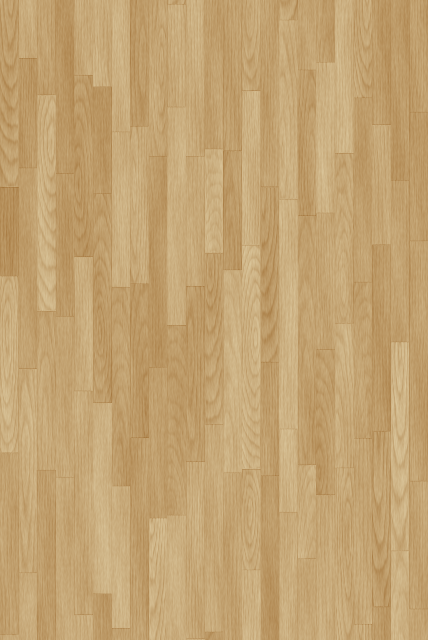
Give the GLSL for this texture, as a Shadertoy shader.

```glsl
const float PLANK_COLUMNS = 23.0;
const float PLANK_LENGTH = 0.40;
const vec3 ASH_MEAN = vec3(0.768, 0.645, 0.454);
const vec3 TONE_AXIS = vec3(0.080, 0.118, 0.140);

float hash(vec2 p) {
    vec3 q = fract(p.xyx * vec3(0.1031, 0.1030, 0.0973));
    q += dot(q, q.yzx + 33.33);
    return fract((q.x + q.y) * q.z);
}

vec2 hash2(vec2 p) {
    return vec2(hash(p), hash(p + 71.7));
}

// Distance to the nearest scattered point
float cellular(vec2 p) {
    vec2 cell = floor(p);
    float nearest = 2.0;
    for (int j = -1; j <= 1; j++)
        for (int i = -1; i <= 1; i++) {
            vec2 c = cell + vec2(i, j);
            nearest = min(nearest, length(c + hash2(c) - p));
        }
    return nearest;
}

// Layered sines, roughly -1 to 1
float waves(vec2 p, float phase) {
    float sum = 0.0, amp = 0.5;
    for (int i = 0; i < 4; i++) {
        sum += amp * sin(p.x + phase + 1.7 * sin(p.y + phase * 1.3));
        p = p * 1.83 + vec2(0.6 * p.y, 1.1);
        phase += 2.4;
        amp *= 0.6;
    }
    return sum;
}

// Height of the staggered end joint below plank number i
float jointHeight(float column, float i) {
    float jitter = 0.55 * (hash(vec2(column, i) + 17.0) - 0.5);
    return (i + jitter - hash(vec2(column, 5.0))) * PLANK_LENGTH;
}

// Returns plank number, lower joint and upper joint
vec3 findPlank(float column, float y) {
    float i = floor(y / PLANK_LENGTH + hash(vec2(column, 5.0)));
    if (y < jointHeight(column, i)) i -= 1.0;
    else if (y >= jointHeight(column, i + 1.0)) i += 1.0;
    return vec3(i, jointHeight(column, i), jointHeight(column, i + 1.0));
}

// Growth rings: arches when the pith lies in the plank, else near-straight lines
float growthRings(vec2 p, vec2 id, float width) {
    vec2 r = hash2(id + 31.0);
    vec2 s = hash2(id + 57.0);
    float arched = step(hash(id + 83.0), 0.48);
    float side = sign(r.x - 0.5);
    float pithX = width * mix(side * (0.9 + 2.0 * s.x), 0.7 * (r.x - 0.5), arched);
    float taper = mix(0.05, 0.07 + 0.14 * s.x, arched);
    vec2 d = vec2(p.x - pithX, taper * (p.y - 0.6 * (r.y - 0.5)));
    float bend = 0.0034 * waves(vec2(p.y * 12.0, p.x * 32.0), 40.0 * s.y);
    float spacing = mix(0.0056, 0.0090, s.y);
    float ring = (length(d) + bend) / spacing;
    float visible = 1.0 - smoothstep(0.45, 1.0, fwidth(ring));
    float line = 0.5 + 0.5 * sin(6.2832 * ring + 0.7 * sin(6.2832 * ring));
    float strength = mix(0.34, 0.60, arched) * (0.45 + 0.8 * r.y);
    return (0.375 - line * line) * strength * visible;
}

// Short pores and fine fibre running along the plank
float fibres(vec2 p, vec2 id) {
    vec2 shift = 50.0 * hash2(id + 11.0);
    float pores = cellular(p * vec2(270.0, 24.0) + shift) - 0.48;
    float fine = cellular(p * vec2(430.0, 75.0) + shift.yx) - 0.48;
    return 0.34 * pores + 0.42 * fine;
}

// Slow shade changes: bands along the plank and drifting patches
float figure(vec2 p, vec2 id) {
    float phase = 50.0 * hash(id + 23.0);
    float bands = waves(vec2(p.x * 85.0, p.y * 6.0), phase);
    float patches = waves(vec2(p.y * 11.0, p.x * 40.0), phase + 3.0);
    return 0.16 * bands + 0.20 * patches;
}

float seam(float distanceToEdge, float halfWidth) {
    return 1.0 - smoothstep(0.0, halfWidth, distanceToEdge);
}

void mainImage(out vec4 fragColor, in vec2 fragCoord) {
    vec2 uv = fragCoord / iResolution.x;
    float width = 1.0 / PLANK_COLUMNS;
    float column = floor(uv.x * PLANK_COLUMNS);
    vec3 plank = findPlank(column, uv.y);
    vec2 id = vec2(column, plank.x) + 20.0;
    vec2 p = uv - vec2((column + 0.5) * width, 0.5 * (plank.y + plank.z));

    // Plank shade, with an occasional darker board
    float tone = 0.88 * (hash(id) - 0.44);
    tone -= 0.30 * step(0.88, hash(id + 7.0));

    tone += growthRings(p, id, width);
    tone += fibres(p, id);
    tone += figure(p, id);

    // Faint shadows in the joints
    float sideGap = 0.5 * width - abs(p.x);
    float endGap = min(uv.y - plank.y, plank.z - uv.y);
    float sideSeam = seam(sideGap, 0.0019) * (0.08 + 0.45 * hash(id + 3.0));
    float endSeam = 0.55 * seam(endGap, 0.0020);
    tone -= max(sideSeam, endSeam);

    fragColor = vec4(ASH_MEAN + TONE_AXIS * tone, 1.0);
}
```
